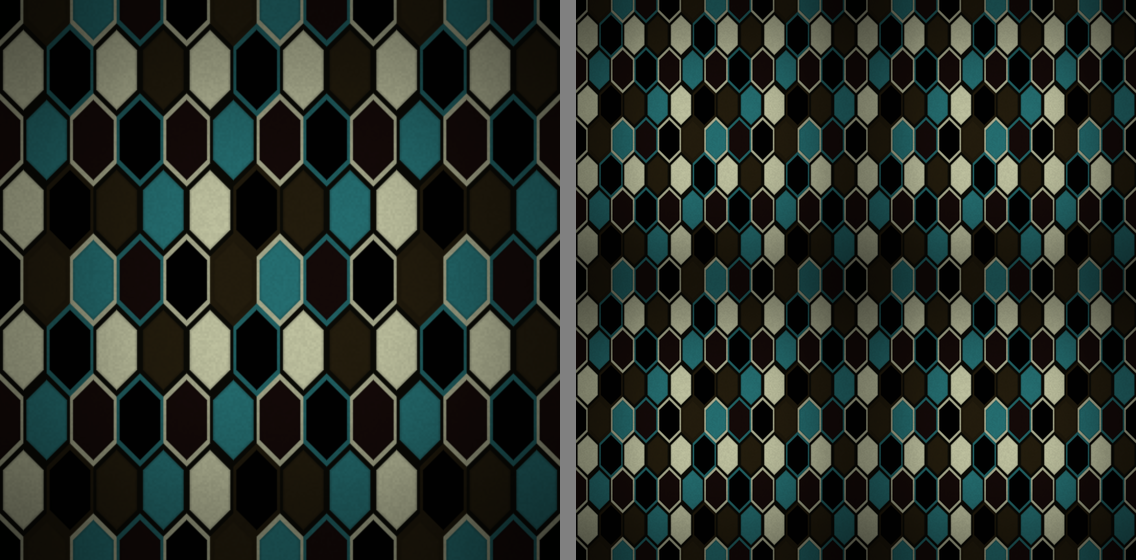
Left, the tile; right, the same tile 2 across and 2 down.
A three.js fragment shader for this pattern:

```glsl
varying vec2 vUv;

// Layout, in units of one cell width
const float COLUMNS = 12.0;
const float ROW_STEP = 1.5;
const vec2 CELL_SIZE = vec2(0.5, 1.0);     // half width, half height
const vec2 FILL_SIZE = vec2(0.436, 0.86);
const float SOFTNESS = 0.022;

// Finish
const float LINE_DIM = 0.87;
const float RIM_SHADE = 0.16;
const float RIM_WIDTH = 0.07;
const float VIGNETTE = 0.34;
const float GRAIN_CELLS = 256.0;
const float GRAIN_AMOUNT = 0.07;

// Palette, indexed 0 to 5 in this order
const vec3 BLACK = vec3(0.004, 0.005, 0.004);
const vec3 GAP = vec3(0.045, 0.045, 0.025);
const vec3 MAROON = vec3(0.078, 0.038, 0.032);
const vec3 BROWN = vec3(0.135, 0.108, 0.05);
const vec3 TEAL = vec3(0.14, 0.42, 0.43);
const vec3 CREAM = vec3(0.73, 0.74, 0.61);

// Palette index per cell of the 4 x 4 repeat, one line per row going up
const mat4 FILL_INDEX = mat4(
  0, 3, 4, 2,
  5, 0, 3, 4,
  2, 4, 2, 0,
  5, 0, 5, 3);
const mat4 LINE_INDEX = mat4(
  5, 3, 5, 4,
  1, 3, 1, 1,
  5, 1, 5, 4,
  1, 4, 1, 1);

vec3 palette(float index) {
  if (index < 0.5) return BLACK;
  if (index < 1.5) return GAP;
  if (index < 2.5) return MAROON;
  if (index < 3.5) return BROWN;
  if (index < 4.5) return TEAL;
  return CREAM;
}

// Signed distance to an upright hexagon with 45 degree caps
float hexagon(vec2 p, vec2 size) {
  vec2 q = abs(p);
  return max(q.x - size.x, (q.x + q.y - size.y) * 0.7071);
}

float hash(vec2 p) {
  vec3 q = fract(p.xyx * vec3(0.1031, 0.1030, 0.0973));
  q += dot(q, q.yzx + 33.33);
  return fract((q.x + q.y) * q.z);
}

// Value noise that wraps after the given number of cells
float wrappedNoise(vec2 p, float cells) {
  vec2 i = floor(p);
  vec2 f = smoothstep(0.0, 1.0, p - i);
  vec2 a = mod(i, cells);
  vec2 b = mod(i + 1.0, cells);
  return mix(mix(hash(a), hash(vec2(b.x, a.y)), f.x),
             mix(hash(vec2(a.x, b.y)), hash(b), f.x), f.y);
}

// Colour of one cell: a shaded fill inside its outline
vec3 cellColor(vec2 local, vec2 id, float soft) {
  ivec2 slot = ivec2(mod(id, 4.0));
  vec3 fill = palette(FILL_INDEX[slot.y][slot.x]);
  vec3 line = palette(LINE_INDEX[slot.y][slot.x]) * LINE_DIM;
  float d = hexagon(local, FILL_SIZE);
  fill *= 1.0 - RIM_SHADE * smoothstep(-RIM_WIDTH, 0.0, d);
  return mix(fill, line, smoothstep(-soft, soft, d));
}

void main() {
  vec2 p = vUv * COLUMNS;
  float soft = max(SOFTNESS, fwidth(vUv.x) * COLUMNS);

  // Blend the nearby cells by coverage, so shared borders stay smooth
  vec3 color = vec3(0.0);
  float total = 0.0;
  for (int j = -1; j <= 1; j++) {
    float row = floor(p.y / ROW_STEP + 0.5) + float(j);
    float shift = 0.5 * mod(row, 2.0);
    for (int i = -1; i <= 1; i++) {
      float column = floor(p.x - shift + 0.5) + float(i);
      vec2 local = p - vec2(column + shift, row * ROW_STEP);
      float cover = 1.0 - smoothstep(-soft, soft, hexagon(local, CELL_SIZE));
      color += cover * cellColor(local, vec2(column, row), soft);
      total += cover;
    }
  }
  color /= max(total, 0.001);

  // Fine grain and darkened borders
  float grain = wrappedNoise(vUv * GRAIN_CELLS, GRAIN_CELLS) - 0.5;
  color *= 1.0 + GRAIN_AMOUNT * grain;
  vec2 edge = pow(abs(cos(3.14159 * vUv)), vec2(4.0));
  color *= (1.0 - VIGNETTE * edge.x) * (1.0 - VIGNETTE * edge.y);

  gl_FragColor = vec4(color, 1.0);
}
```
